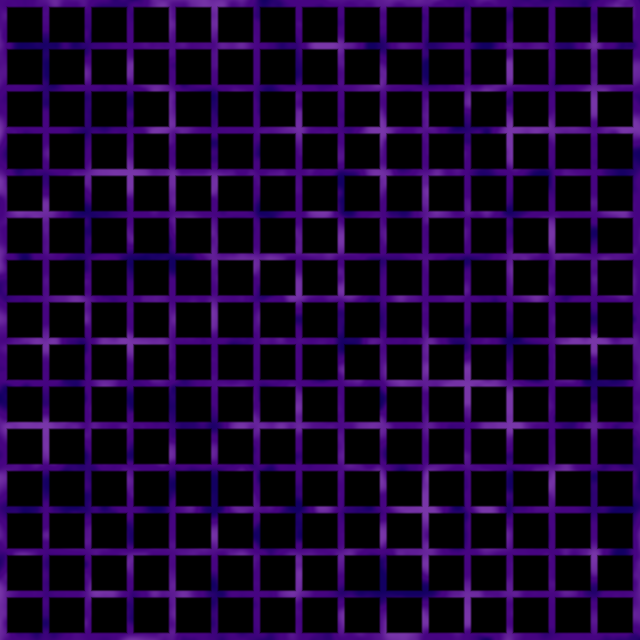
Give the GLSL for this pattern, as a Shadertoy shader.

```glsl
// Square lattice of soft violet lines with cloudy colour shifts over black
#define CELLS 15.0          // cells across and down
#define MARGIN 0.0058       // canvas edge to centre of the outer line
#define LINE_WIDTH 0.0108   // line width as a share of the canvas
#define SOFTNESS 0.0044     // width of the blurred line edge
#define CLOUD_SCALE 1.55    // colour patches per cell
#define GRAIN_SCALE 4.3     // finer mottling per cell
#define GRAIN_AMOUNT 0.2
#define VIOLET vec3(0.275, 0.015, 0.505)
#define LILAC vec3(0.47, 0.21, 0.66)
#define INDIGO vec3(0.07, 0.0, 0.38)

float hash(vec2 p) {
    vec3 q = fract(p.xyx * vec3(0.1031, 0.1030, 0.0973));
    q += dot(q, q.yzx + 33.33);
    return fract((q.x + q.y) * q.z);
}

float valueNoise(vec2 p) {
    vec2 i = floor(p);
    vec2 f = fract(p);
    f = f * f * (3.0 - 2.0 * f);
    float low = mix(hash(i), hash(i + vec2(1.0, 0.0)), f.x);
    float high = mix(hash(i + vec2(0.0, 1.0)), hash(i + vec2(1.0)), f.x);
    return mix(low, high, f.y);
}

// Violet in the mid range, lilac in the peaks, indigo in the hollows
vec3 cloudColor(vec2 p) {
    float cloud = valueNoise(p * CLOUD_SCALE + 17.3);
    float grain = valueNoise(p * GRAIN_SCALE + 61.7);
    float tone = mix(cloud, grain, GRAIN_AMOUNT);
    vec3 color = mix(INDIGO, VIOLET, smoothstep(0.1, 0.45, tone));
    return mix(color, LILAC, smoothstep(0.48, 0.9, tone));
}

void mainImage(out vec4 fragColor, in vec2 fragCoord) {
    vec2 uv = fragCoord / iResolution.xy;
    float pitch = (1.0 - 2.0 * MARGIN) / CELLS;
    vec2 grid = (uv - MARGIN) / pitch;

    // Clamping keeps the outer lines solid up to the canvas edge
    vec2 inner = clamp(grid, 0.0, CELLS);
    vec2 offset = abs(inner - floor(inner + 0.5)) * pitch;
    float lineDistance = min(offset.x, offset.y) - 0.5 * LINE_WIDTH;

    float blur = max(SOFTNESS, 1.5 / min(iResolution.x, iResolution.y));
    float coverage = 1.0 - smoothstep(-0.5 * blur, 0.5 * blur, lineDistance);
    fragColor = vec4(cloudColor(grid) * coverage, 1.0);
}
```
